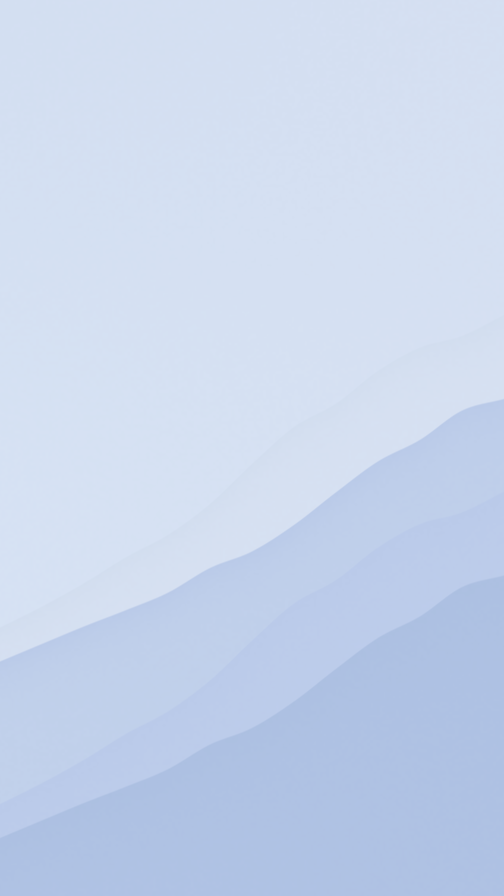
A Shadertoy shader for this background:

```glsl
const float UPPER[13] = float[](.2995, .323, .349, .378, .403, .4375, .482, .5234, .5495, .586, .612, .625, .6484);
const float LOWER[13] = float[](.2617, .2813, .3008, .319, .3385, .366, .3845, .4141, .4505, .485, .5091, .5417, .5547);

float hash(vec2 p) {
    return fract(sin(dot(p, vec2(127.1, 311.7))) * 43758.5);
}

float noise(vec2 p) {
    vec2 i = floor(p), f = fract(p);
    f = f * f * (3.0 - 2.0 * f);
    return mix(mix(hash(i), hash(i + vec2(1, 0)), f.x),
               mix(hash(i + vec2(0, 1)), hash(i + vec2(1, 1)), f.x), f.y);
}

// Smooth cubic ridge line through evenly spaced heights, extended straight at both ends
float ridge(float heights[13], float x) {
    float t = clamp(x, 0.0, 0.9999) * 12.0;
    int i = int(t);
    float f = fract(t);
    float b = heights[i], c = heights[i + 1];
    float a = i > 0 ? heights[max(i - 1, 0)] : 2.0 * b - c;
    float d = i < 11 ? heights[min(i + 2, 12)] : 2.0 * c - b;
    return b + 0.5 * f * (c - a + f * (2.0 * a - 5.0 * b + 4.0 * c - d
             + f * (3.0 * (b - c) + d - a)));
}

// Paint a layer below its ridge, fading from the edge tint to the deeper tint
vec3 layer(vec3 below, float depth, vec3 edgeTint, vec3 deepTint, float reach) {
    float soft = 1.2 / iResolution.y;
    vec3 tint = mix(deepTint, edgeTint, exp(-max(depth, 0.0) / reach));
    return mix(below, tint, smoothstep(-soft, soft, depth));
}

void mainImage(out vec4 fragColor, in vec2 fragCoord) {
    vec2 uv = fragCoord / iResolution.xy;
    float upper = ridge(UPPER, uv.x) - uv.y;
    float lower = ridge(LOWER, uv.x) - uv.y;
    float repeatDrop = 0.197;

    // Pale sky, brighter toward the lower left
    vec3 color = mix(vec3(.838, .884, .953), vec3(.828, .874, .946), smoothstep(0.4, 1.0, uv.y));
    color = mix(color, vec3(.838, .877, .947), 0.7 * uv.x);

    // Four overlapping slopes: the same two ridges, repeated lower down
    color = layer(color, upper, vec3(.823, .868, .936), vec3(.840, .880, .947), 0.025);
    color = layer(color, lower, vec3(.728, .792, .911),
                  mix(vec3(.756, .818, .920), vec3(.748, .810, .918), uv.x), 0.025);
    color = layer(color, upper - repeatDrop, vec3(.729, .792, .915), vec3(.738, .800, .919), 0.03);
    color = layer(color, lower - repeatDrop, vec3(.676, .752, .884),
                  mix(vec3(.692, .765, .896), vec3(.684, .758, .890), uv.x), 0.06);

    // Faint paper grain
    color += 0.004 * (noise(uv * vec2(160.0, 284.0)) - 0.5);
    fragColor = vec4(color, 1.0);
}
```
